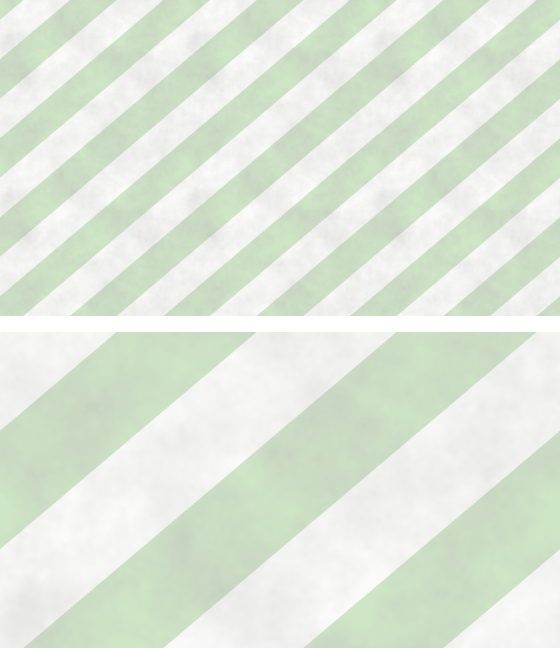
Top, the full canvas; bottom, a detail of the centre.
A Shadertoy shader for this pattern:

```glsl
// Diagonal pale green and white stripes on mottled, worn paper; tiles seamlessly.

const vec2 STRIPES = vec2(6.0, 4.0);      // stripe pairs across and down
const vec2 GRIME_TILES = vec2(3.0, 2.0);  // repeats of the wear
const vec2 GRIME_CELLS = vec2(6.0, 5.0);  // coarsest noise cells in one wear tile
const int OCTAVES = 5;
const int STAINS = 3;

const vec3 WHITE_CLEAN = vec3(0.98, 0.98, 0.972);
const vec3 WHITE_WORN = vec3(0.89, 0.89, 0.88);
const vec3 GREEN_CLEAN = vec3(0.81, 0.90, 0.775);
const vec3 GREEN_WORN = vec3(0.77, 0.80, 0.755);

// Three random values in 0..1 for a cell and a layer seed.
vec3 hash3(vec2 cell, int seed) {
    uvec3 v = uvec3(uint(cell.x), uint(cell.y), uint(seed)) * 1664525u + 1013904223u;
    v.x += v.y * v.z; v.y += v.z * v.x; v.z += v.x * v.y;
    v ^= v >> 16u;
    v.x += v.y * v.z; v.y += v.z * v.x; v.z += v.x * v.y;
    return vec3(v >> 8u) / 16777216.0;
}

// Smooth signed cellular noise: one soft dot per cell, wrapping after period cells.
float cellNoise(vec2 p, vec2 period, int seed) {
    vec2 base = floor(p);
    float sum = 0.0;
    for (int y = -1; y <= 1; y++) {
        for (int x = -1; x <= 1; x++) {
            vec2 cell = base + vec2(x, y);
            vec3 rnd = hash3(mod(cell, period), seed);
            vec2 d = p - cell - rnd.xy;
            float falloff = max(1.0 - dot(d, d), 0.0);
            sum += (rnd.z * 2.0 - 1.0) * falloff * falloff * falloff;
        }
    }
    return sum;
}

// Layered noise over one unit tile, from clouds down to paper grain.
float clouds(vec2 p, vec2 cells) {
    float sum = 0.0;
    float amplitude = 0.3;
    for (int i = 0; i < OCTAVES; i++) {
        sum += amplitude * cellNoise(p * cells, cells, i + 1);
        cells *= 2.0;
        amplitude *= 0.72;
    }
    return sum;
}

// Broad soft stains stepping through the tile.
float stains(vec2 p, float aspect, float radius) {
    float sum = 0.0;
    for (int i = 0; i < STAINS; i++) {
        vec2 center = vec2(0.47, 0.78) + float(i) * vec2(0.35, -0.28);
        vec2 d = (fract(p - center + 0.5) - 0.5) * vec2(aspect, 1.0);
        sum += exp(-dot(d, d) / (radius * radius));
    }
    return sum;
}

// Coverage of the green half of each stripe pair.
float stripeMask(vec2 uv, vec2 repeats, float blur) {
    float phase = repeats.x * uv.x - repeats.y * uv.y;
    float fromCenter = abs(fract(phase + 0.5) - 0.5);
    return 1.0 - smoothstep(0.25 - blur, 0.25 + blur, fromCenter);
}

void mainImage(out vec4 fragColor, in vec2 fragCoord) {
    vec2 uv = fragCoord / iResolution.xy;
    vec2 tile = fract(uv * GRIME_TILES);
    vec2 tileSize = iResolution.xy / GRIME_TILES;

    // Wear shared by both stripe colours
    float wear = 0.31 + clouds(tile, GRIME_CELLS)
               + 0.3 * stains(tile, tileSize.x / tileSize.y, 0.15);
    wear = clamp(wear, 0.0, 1.0);

    // Stripes with edges smoothed over about one pixel
    float blur = 0.7 * length(STRIPES / iResolution.xy);
    float green = stripeMask(uv, STRIPES, blur);
    vec3 color = mix(mix(WHITE_CLEAN, WHITE_WORN, wear),
                     mix(GREEN_CLEAN, GREEN_WORN, wear), green);
    fragColor = vec4(color, 1.0);
}
```
